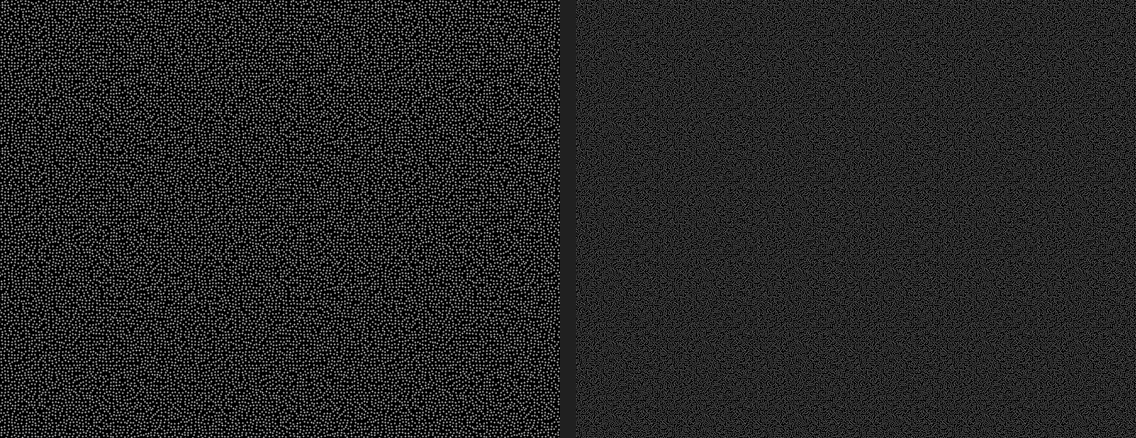
Left: one tile. Right: repeated 2 by 2.
This texture is drawn by a Shadertoy shader. Its source:

```glsl
// Fine, evenly scattered soft white dots on black, as a seamless tile.

const float REPEATS = 3.0;                  // tiles across and up the canvas
const vec2 CELLS = vec2(55.0, 43.0);        // dots across and up one tile
const float JITTER = 0.84;                  // random shift, in cells
const float SPACING = 1.0;                  // distance below which dots repel
const float REPULSION = 0.42;               // strength of the push apart
const float DOT_RADIUS = 0.425;             // outer radius, in cells
const vec3 BACKGROUND = vec3(0.003);
const vec3 DOT_COLOR = vec3(0.75);

// Integer hash giving two values from 0 to 1
vec2 hash2(uvec2 v) {
    v = v * 1664525u + 1013904223u;
    v.x += v.y * 1664525u;
    v.y += v.x * 1664525u;
    v ^= v >> 16u;
    v.x += v.y * 1664525u;
    v.y += v.x * 1664525u;
    v ^= v >> 16u;
    return vec2(v & 65535u) / 65536.0;
}

// Jittered point of a cell; the cell index wraps at the tile border
vec2 jitteredPoint(vec2 cell) {
    vec2 wrapped = floor(mod(cell + 0.5, CELLS));
    return cell + 0.5 + JITTER * (hash2(uvec2(wrapped)) - 0.5);
}

// Point of a cell after its close neighbours have pushed it away
vec2 relaxedPoint(vec2 cell) {
    vec2 point = jitteredPoint(cell);
    vec2 push = vec2(0.0);
    for (int y = -1; y <= 1; y++) {
        for (int x = -1; x <= 1; x++) {
            if (x == 0 && y == 0) continue;
            vec2 away = point - jitteredPoint(cell + vec2(x, y));
            float gap = max(length(away), 0.001);
            push += away / gap * max(SPACING - gap, 0.0);
        }
    }
    return point + REPULSION * push;
}

void mainImage(out vec4 fragColor, in vec2 fragCoord) {
    vec2 position = fragCoord / iResolution.xy * REPEATS * CELLS;
    vec2 home = floor(position);

    // Brightest soft dot among the nearby cells
    float glow = 0.0;
    for (int y = -1; y <= 1; y++) {
        for (int x = -1; x <= 1; x++) {
            float dist = distance(position, relaxedPoint(home + vec2(x, y)));
            glow = max(glow, 1.0 - dist / DOT_RADIUS);
        }
    }

    fragColor = vec4(mix(BACKGROUND, DOT_COLOR, glow), 1.0);
}
```
